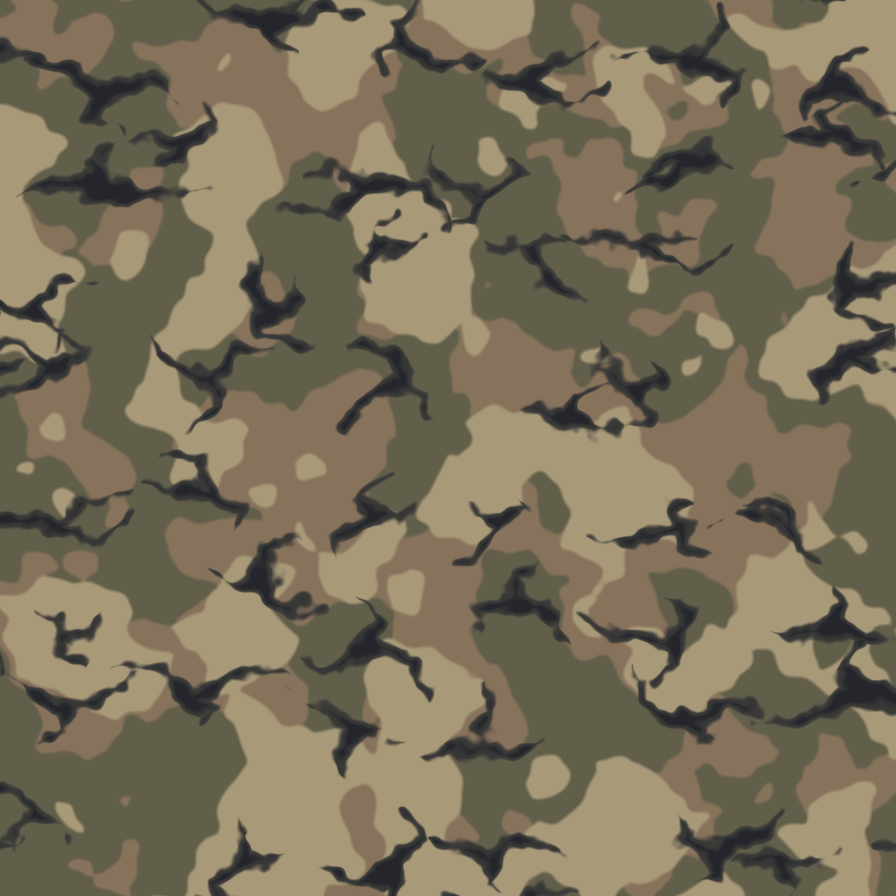
Give the GLSL for this pattern, as a Shadertoy shader.

```glsl
#define BLOB_CELLS 9.5
#define PATCH_CELLS 11.5
#define TAN_LEVEL 0.155
#define BROWN_LEVEL 0.045
#define TWIG_GRID vec2(6.0, 8.0)
#define TWIG_LENGTH 0.088
#define TWIG_RADIUS 0.0135
#define RAGGED 0.006
#define EDGE 0.0026

const vec3 GREEN = vec3(0.38, 0.37, 0.29);
const vec3 TAN = vec3(0.66, 0.60, 0.47);
const vec3 BROWN = vec3(0.53, 0.45, 0.36);
const vec3 CHARCOAL = vec3(0.22, 0.22, 0.215);
const vec3 BLACK = vec3(0.14, 0.15, 0.17);

vec3 hash3(vec2 c) {
    vec3 q = fract(c.xyx * vec3(0.1031, 0.1030, 0.0973));
    q += dot(q, q.yxz + 33.33);
    return fract((q.xxy + q.yzz) * q.zyx);
}

// Cellular noise: signed soft bumps, one per jittered cell
float bumps(vec2 p) {
    vec2 cell = floor(p);
    float sum = 0.0;
    for (int y = -1; y <= 1; y++)
    for (int x = -1; x <= 1; x++) {
        vec2 c = cell + vec2(x, y);
        vec3 h = hash3(c);
        vec2 d = p - c - h.xy;
        float k = max(0.0, 1.0 - dot(d, d));
        sum += (2.0 * h.z - 1.0) * k * k * k;
    }
    return sum;
}

float blobs(vec2 p) {
    return bumps(p) + 0.4 * bumps(p * 2.3 + 31.7);
}

// Layered sines that make outlines wander
vec2 wobble(vec2 p) {
    return 0.006 * sin(p.yx * 47.0 + 3.0 * sin(p * 19.0))
         + 0.0025 * sin(p.yx * 131.0 + 2.0 * sin(p * 83.0 + 1.0));
}

// Turns a field into smooth coverage with an even edge width
float coverage(float f) {
    float slope = length(vec2(dFdx(f), dFdy(f))) * iResolution.y;
    float w = max(EDGE, 0.75 / iResolution.y);
    return smoothstep(-w, w, f / max(slope, 3.0));
}

float taperedSegment(vec2 p, vec2 a, vec2 b, float ra, float rb) {
    vec2 ab = b - a;
    float t = clamp(dot(p - a, ab) / dot(ab, ab), 0.0, 1.0);
    return length(p - a - ab * t) - mix(ra, rb, t);
}

vec2 heading(float angle) {
    return vec2(1.25 * cos(angle), 0.72 * sin(angle));
}

// Scattered twigs: three bent, tapering arms around each centre
float twigs(vec2 p) {
    vec2 cell = floor(p * TWIG_GRID);
    float dist = 1.0;
    for (int y = -1; y <= 1; y++)
    for (int x = -1; x <= 1; x++) {
        vec2 c = cell + vec2(x, y);
        vec3 h = hash3(c + 57.0);
        vec2 root = (c + 0.5 + 0.65 * (h.xy - 0.5)) / TWIG_GRID;
        for (int i = 0; i < 3; i++) {
            vec3 r = hash3(c * 3.0 + float(i) * 19.0 + 7.0);
            float angle = 6.283 * h.z + 2.1 * float(i) + 1.3 * (r.x - 0.5);
            float reach = TWIG_LENGTH * mix(0.55, 1.2, r.y);
            float bend = (r.z < 0.5 ? -1.0 : 1.0) * mix(0.4, 1.3, r.x);
            float radius = TWIG_RADIUS * mix(0.65, 1.2, h.x);
            vec2 elbow = root + 0.5 * reach * heading(angle);
            vec2 tip = elbow + 0.5 * reach * heading(angle + bend);
            dist = min(dist, taperedSegment(p, root, elbow, radius, radius * 0.5));
            dist = min(dist, taperedSegment(p, elbow, tip, radius * 0.5, radius * 0.12));
        }
    }
    return dist;
}

void mainImage(out vec4 fragColor, in vec2 fragCoord) {
    vec2 uv = fragCoord / iResolution.y;
    vec2 p = uv + wobble(uv);

    // Rounded ground patches
    float tanField = blobs(p * BLOB_CELLS + 4.0);
    float brownField = blobs(p * PATCH_CELLS + 83.0) + 0.35 * tanField;
    vec3 col = mix(GREEN, BROWN, coverage(brownField - BROWN_LEVEL));
    col = mix(col, TAN, coverage(tanField - TAN_LEVEL));

    // Ragged dark twigs, deepest in their thick parts
    float d = twigs(p) + RAGGED * bumps(uv * 48.0) + 0.5 * RAGGED * bumps(uv * 95.0);
    float w = max(EDGE, 0.75 / iResolution.y);
    vec3 dark = mix(CHARCOAL, BLACK, smoothstep(0.003, 0.009, -d));
    col = mix(col, dark, 1.0 - smoothstep(-w, w, d));

    fragColor = vec4(col, 1.0);
}
```
